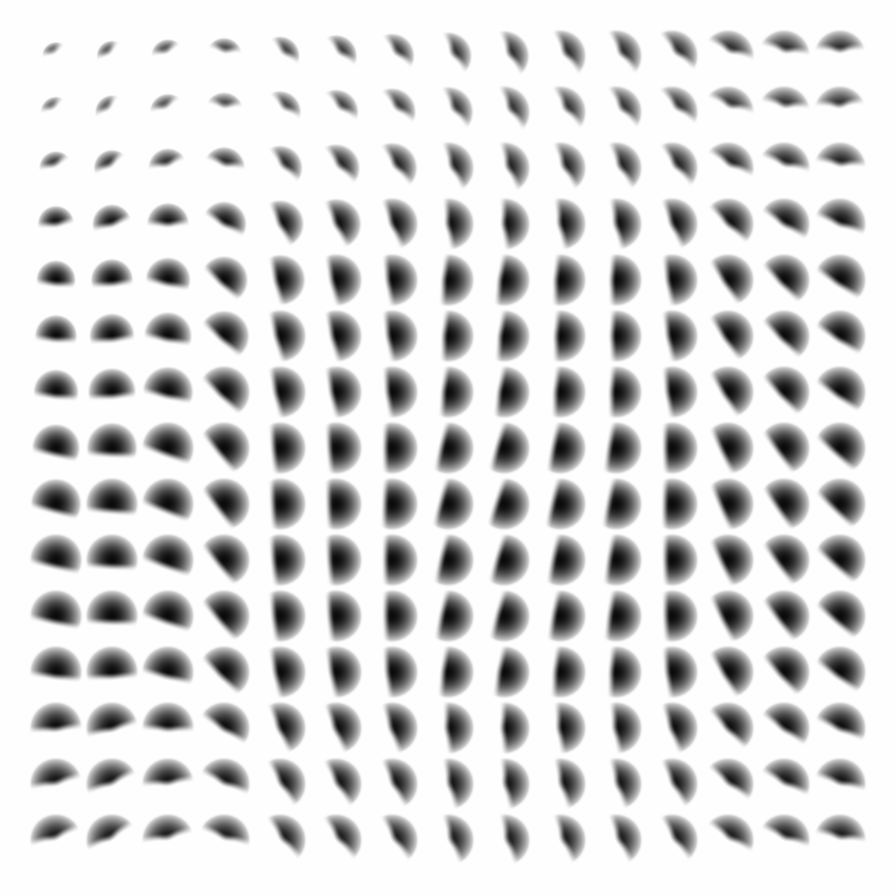
This pattern is drawn by a WebGL 2 fragment shader. Its source:

```glsl
#version 300 es
precision highp float;
// A 15 by 15 grid of soft black discs, each sliced by a soft chord.
// Column and row angles add up to turn the chord; the row angle also moves
// the chord across the disc, and radius grows towards the lower right.

uniform vec2 u_resolution;
out vec4 outColor;

const int COUNT = 15;
const float PITCHES = 16.0;          // grid pitches across the canvas
const vec3 PAPER = vec3(0.995);
const vec3 INK = vec3(0.04);

const float RADIUS_MIN = 0.265;      // in pitches
const float RADIUS_MAX = 0.497;
const float RADIUS_STEP = 0.027;     // growth per column and per row
const float DISC_FALLOFF = 1.8;      // exponent of the radial fade
const float RIM_START = 0.85;        // where the rim begins to soften

const float CUT_DEPTH = 0.205;       // chord distance behind the centre
const float CUT_PER_DEGREE = 0.0065; // chord advance with row angle
const float CUT_SOFTNESS = 0.16;
const float BELLY = 0.0013;          // bulge of the chord per degree
const float BELLY_TIGHTNESS = 45.0;

// Direction of the dark side in degrees: columns left to right,
// plus an extra turn for rows top to bottom.
const float COLUMN_ANGLE[COUNT] = float[COUNT](
  75.0, 85.0, 68.0, 37.0, 3.0, 2.0, -2.0, -15.0,
  -18.0, -13.0, -11.0, -1.0, 23.0, 34.0, 46.0);
const float ROW_ANGLE[COUNT] = float[COUNT](
  44.0, 47.0, 38.0, 23.0, 10.0, 11.0, 9.0, 2.0,
  0.0, 2.0, 3.0, 8.0, 20.0, 28.0, 34.0);

// Radial fade: full at the centre, zero at the radius.
float softDisc(vec2 p, float radius) {
  float q = min(length(p) / radius, 1.0);
  return (1.0 - pow(q, DISC_FALLOFF)) * (1.0 - smoothstep(RIM_START, 1.0, q));
}

// Soft half plane on the side of the given direction, bulged at its middle.
float softChord(vec2 p, float degreesTurned, float rowTurn) {
  float a = radians(degreesTurned);
  vec2 normal = vec2(cos(a), sin(a));
  float along = dot(p, vec2(-normal.y, normal.x));
  float belly = BELLY * rowTurn * exp(-BELLY_TIGHTNESS * along * along);
  float depth = CUT_DEPTH - CUT_PER_DEGREE * rowTurn + belly;
  return smoothstep(0.0, CUT_SOFTNESS, dot(p, normal) + depth);
}

void main() {
  // Square canvas units, centred when the aspect differs
  float side = min(u_resolution.x, u_resolution.y);
  vec2 uv = (gl_FragCoord.xy - 0.5 * u_resolution) / side + 0.5;

  // Grid cell and position around its centre
  vec2 grid = uv * PITCHES;
  vec2 node = floor(grid + 0.5);
  vec2 p = grid - node;
  int column = int(node.x) - 1;
  int row = COUNT - int(node.y);

  float ink = 0.0;
  if (min(column, row) >= 0 && max(column, row) < COUNT) {
    float rowTurn = ROW_ANGLE[row];
    float radius = min(RADIUS_MAX, RADIUS_MIN + RADIUS_STEP * float(column + row));
    ink = softDisc(p, radius)
        * softChord(p, COLUMN_ANGLE[column] + rowTurn, rowTurn);
  }

  outColor = vec4(mix(PAPER, INK, ink), 1.0);
}
```
